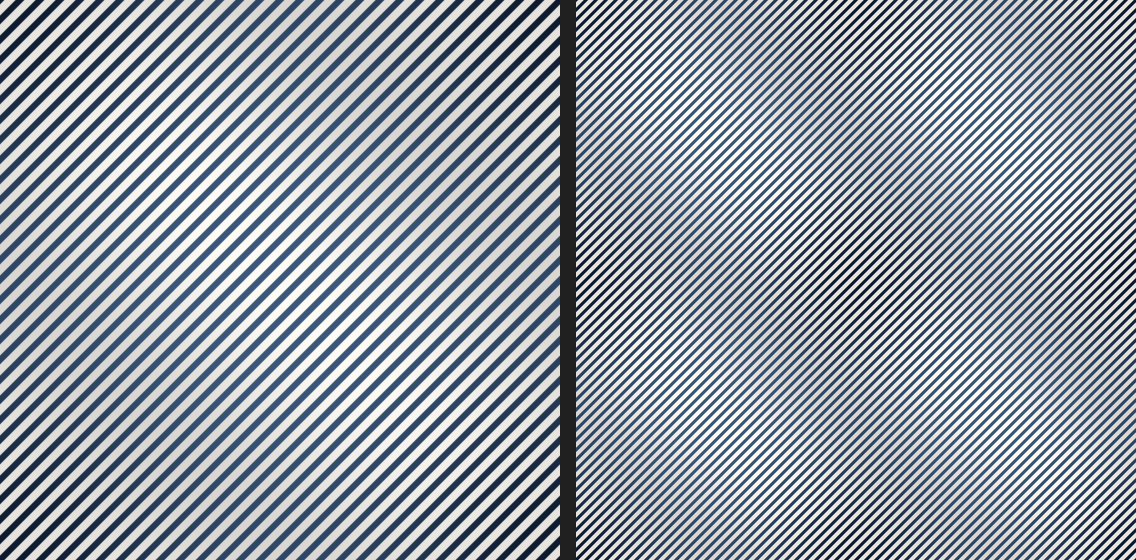
Left: one tile. Right: repeated 2 by 2.
Write a Shadertoy shader that draws this pattern.

```glsl
// Diagonal navy pinstripes on satin cream, rising to the upper right.
// A wrapped cosine sheen crosses the stripes, and a periodic vignette
// darkens the ink toward the corners, so every layer tiles.

const float TAU = 6.28318531;
const float STRIPES = 28.0;        // whole repeats across and down
const float INK_SHARE = 0.44;      // dark part of each period
const float EDGE_SOFTNESS = 0.0014; // minimum edge half-width, canvas units
const float CORNER_FADE = 0.65;    // loss of sheen at the corners

const vec3 INK_CENTER = vec3(0.23, 0.34, 0.475);
const vec3 INK_CORNER = vec3(0.05, 0.10, 0.18);
const vec3 SATIN_BRIGHT = vec3(0.995, 0.985, 0.96);
const vec3 SATIN_SHADE = vec3(0.85, 0.84, 0.825);

// Coverage of dark stripes centred on whole phases
float stripeMask(vec2 uv, float pixel) {
    float phase = STRIPES * (uv.x - uv.y);
    float fromCenter = abs(fract(phase + 0.5) - 0.5);
    float edge = sqrt(2.0) * STRIPES * max(0.7 * pixel, EDGE_SOFTNESS);
    float halfWidth = 0.5 * INK_SHARE;
    return 1.0 - smoothstep(halfWidth - edge, halfWidth + edge, fromCenter);
}

// Zero at the canvas centre, one at all four corners
float cornerAmount(vec2 uv) {
    vec2 wave = 0.5 + 0.5 * cos(TAU * uv);
    return 0.5 * (wave.x + wave.y);
}

// Bright band along the falling diagonal
float satinSheen(vec2 uv) {
    float band = 0.5 + 0.5 * cos(TAU * (uv.x + uv.y));
    vec2 wave = 0.5 + 0.5 * cos(TAU * uv);
    return band * (1.0 - CORNER_FADE * wave.x * wave.y);
}

void mainImage(out vec4 fragColor, in vec2 fragCoord) {
    vec2 uv = fragCoord / iResolution.xy;
    float pixel = 1.0 / min(iResolution.x, iResolution.y);

    // Shade the two materials
    float corner = cornerAmount(uv);
    vec3 ink = mix(INK_CENTER, INK_CORNER, corner * corner);
    vec3 satin = mix(SATIN_SHADE, SATIN_BRIGHT, satinSheen(uv));

    // Lay the stripes over the satin
    fragColor = vec4(mix(satin, ink, stripeMask(uv, pixel)), 1.0);
}
```
